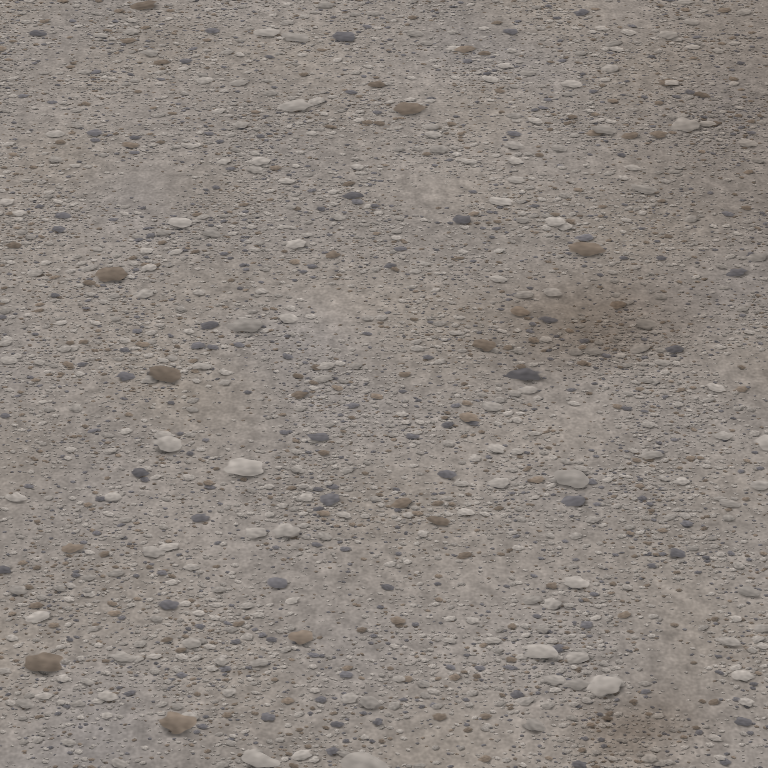
This texture is drawn by a Shadertoy shader. Its source:

```glsl
// Dry dirt track seen at a slant, strewn with grit, pebbles and a few larger stones.

#define GROUND   vec3(0.580, 0.549, 0.523)
#define PALE     vec3(0.620, 0.593, 0.568)
#define SLATE    vec3(0.410, 0.400, 0.412)
#define BROWN    vec3(0.480, 0.430, 0.385)
#define DAMP     vec3(0.830, 0.805, 0.780)
#define HORIZON  3.0     // height where the ground would vanish
#define SLANT    1.3     // vertical squeeze at the lower edge
#define GRAIN    0.19    // contrast of the loose soil
#define SHADOW   0.42    // darkness below each stone
#define SOFTNESS 0.0014  // edge blur in canvas units
#define FINEST   150.0   // cells across for the smallest grit
#define LAYERS   5

vec3 hash3(vec2 p) {
    vec3 h = fract(p.xyx * vec3(0.1031, 0.1030, 0.0973));
    h += dot(h, h.yxz + 33.33);
    return fract((h.xxy + h.yzz) * h.zyx);
}

float corner(vec2 cell, vec2 offset) {
    return dot(hash3(cell).xy * 2.0 - 1.0, offset);
}

float gradientNoise(vec2 p) {
    vec2 i = floor(p), f = p - i;
    vec2 u = f * f * f * (f * (f * 6.0 - 15.0) + 10.0);
    vec2 e = vec2(1.0, 0.0);
    return mix(mix(corner(i, f), corner(i + e, f - e), u.x),
               mix(corner(i + e.yx, f - e.yx), corner(i + 1.0, f - 1.0), u.x), u.y);
}

float fbm(vec2 p) {
    float sum = 0.0, amp = 1.0;
    for (int i = 0; i < 4; i++) {
        sum += amp * gradientNoise(p);
        p = p * 2.03 + 17.3;
        amp *= 0.55;
    }
    return sum;
}

vec3 stoneTone(float kind, float level) {
    vec3 tone = kind > 0.86 ? SLATE : kind < 0.16 ? BROWN : PALE;
    return tone * mix(0.88, 1.10, level);
}

// One scattered layer: at most one stone in each cell, lit from above.
vec3 addStones(vec3 color, vec2 ground, float cells, float share, float depth, float seed) {
    vec2 g = ground * cells, home = floor(g);
    for (int j = 1; j >= -1; j--)
    for (int i = -1; i <= 1; i++) {
        vec2 cell = home + vec2(i, j);
        vec3 place = hash3(cell + seed);
        vec3 look = hash3(cell + seed + 57.0);
        float crowd = share * (1.0 + 2.2 * gradientNoise(cell / cells * 6.0));
        if (place.z > crowd) continue;

        // Irregular tilted ellipse, in units of the stone radius
        float radius = mix(0.17, 0.40, look.x * look.x);
        float tilt = (look.y - 0.5) * 0.9;
        vec2 d = (g - cell - 0.2 - 0.6 * place.xy) / radius;
        vec2 e = mat2(cos(tilt), sin(tilt), -sin(tilt), cos(tilt)) * d;
        e /= vec2(1.2, mix(0.65, 0.95, place.x));
        float lump = gradientNoise(e * 1.2 + cell * 7.3);
        float dist = length(e) + 0.55 * lump;
        float blur = SOFTNESS * depth * cells / radius;

        // Shadow on the near side, then the body with rough facets
        float under = length(e + vec2(-0.12, 0.48)) + 0.4 * lump;
        color *= 1.0 - SHADOW * (1.0 - smoothstep(0.55, 1.15 + 0.5 * blur, under));
        float facets = gradientNoise(e * 1.9 + cell * 3.1);
        float light = 1.0 + 0.13 * clamp(e.y + 0.15, -1.2, 0.8) + 0.22 * facets;
        float body = 1.0 - smoothstep(1.0 - blur, 1.0 + blur, dist);
        color = mix(color, stoneTone(look.z, place.y) * light, body * 0.92);
    }
    return color;
}

float patchAt(vec2 p, vec2 center, vec2 size) {
    vec2 d = (p - center) / size;
    return exp(-dot(d, d));
}

void mainImage(out vec4 fragColor, in vec2 fragCoord) {
    vec2 uv = fragCoord / iResolution.y;

    // Slanted ground plane: features shrink and flatten toward the top
    float depth = HORIZON / (HORIZON - uv.y);
    vec2 ground = vec2((uv.x - 0.5) * depth, SLANT * HORIZON * depth);

    // Soil with slow drifts of tone and fine grain
    float drift = fbm(ground * vec2(3.0, 4.0));
    vec3 color = GROUND * (1.0 + 0.09 * drift);
    color *= 1.0 + vec3(0.02, 0.0, -0.04) * gradientNoise(ground * 4.0 + 9.0);
    color *= 1.0 + GRAIN * fbm(ground * vec2(42.0, 46.0));
    color *= 1.0 + GRAIN * 0.75 * gradientNoise(ground * 190.0);

    // Grit first, larger stones on top
    float cells = FINEST;
    for (int i = 0; i < LAYERS; i++) {
        float rank = float(i) / float(LAYERS - 1);
        color = addStones(color, ground, cells, mix(0.46, 0.14, rank), depth, float(i) * 31.0);
        cells /= 1.75;
    }

    // Damp, darker patches on the right-hand side
    vec2 warped = uv + 0.05 * vec2(drift, -drift);
    float damp = patchAt(warped, vec2(0.78, 0.58), vec2(0.14, 0.06))
               + patchAt(warped, vec2(0.84, 0.04), vec2(0.07, 0.06))
               + 0.6 * patchAt(warped, vec2(1.0, 0.85), vec2(0.20, 0.22));
    color *= mix(vec3(1.0), DAMP, clamp(damp, 0.0, 1.0));

    fragColor = vec4(clamp(color, 0.0, 1.0), 1.0);
}
```
